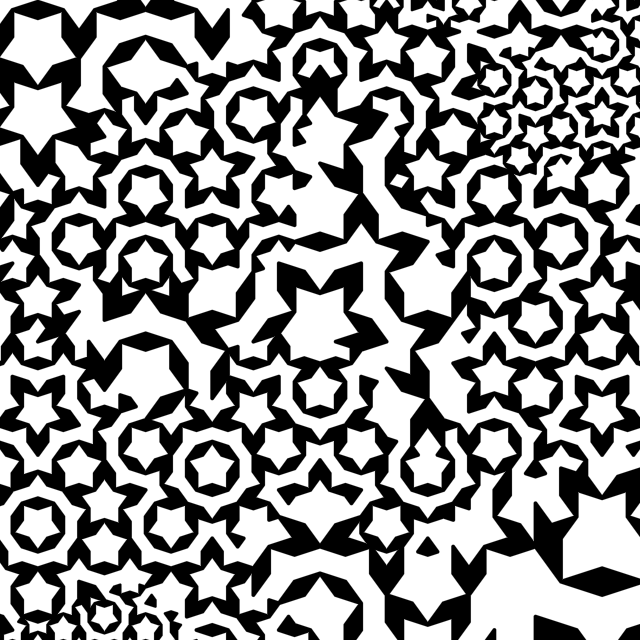
Give the GLSL for this pattern, as a WebGL 2 fragment shader.

```glsl
#version 300 es
precision highp float;

uniform vec2 u_resolution;
out vec4 outColor;

#define WHEEL_RADIUS 0.75
#define BASE_LEVEL 6.75
#define MIN_LEVEL 4.6
#define MAX_LEVEL 8.0
#define SADDLE 5.0
#define TILT 0.8
#define NOISE_AMOUNT 1.6
#define NOISE_SCALE 3.0
#define CENTRE_DIP 1.2
#define THICKEN 0.003
#define THICKEN_RATIO 0.13

const float PI = 3.14159265;
const float PHI = 1.618034;
const vec3 PAPER = vec3(1.0);
const vec3 INK = vec3(0.0);

// Half of a Penrose rhomb: apex a, shared diagonal b-c
struct Tile { vec2 a, b, c; bool thin; int depth; };

vec2 gradient(vec2 cell) {
    float h = fract(sin(dot(cell, vec2(127.1, 311.7))) * 43758.5);
    return vec2(cos(2.0 * PI * h), sin(2.0 * PI * h));
}

float gradientNoise(vec2 p) {
    vec2 i = floor(p), f = fract(p);
    vec2 u = f * f * f * (f * (f * 6.0 - 15.0) + 10.0);
    vec2 e = vec2(1.0, 0.0);
    float low = mix(dot(gradient(i), f), dot(gradient(i + e), f - e), u.x);
    float high = mix(dot(gradient(i + e.yx), f - e.yx), dot(gradient(i + 1.0), f - 1.0), u.x);
    return mix(low, high, u.y);
}

// Wanted subdivision depth at a place on the canvas
float detailLevel(vec2 p) {
    float level = BASE_LEVEL + SADDLE * p.x * p.y + TILT * p.y;
    level += NOISE_AMOUNT * gradientNoise(p * NOISE_SCALE + 7.3);
    level -= CENTRE_DIP * (1.0 - smoothstep(0.03, 0.08, length(p)));
    return clamp(level, MIN_LEVEL, MAX_LEVEL);
}

float cross2(vec2 u, vec2 v) { return u.x * v.y - u.y * v.x; }

float segmentDistance(vec2 p, vec2 a, vec2 b) {
    vec2 d = b - a;
    return length(p - a - d * clamp(dot(p - a, d) / dot(d, d), 0.0, 1.0));
}

// Zero inside the triangle, distance to its outline elsewhere
float tileDistance(vec2 p, Tile t) {
    vec3 side = vec3(cross2(t.b - t.a, p - t.a), cross2(t.c - t.b, p - t.b),
                     cross2(t.a - t.c, p - t.c));
    if (all(greaterThanEqual(side, vec3(0.0))) || all(lessThanEqual(side, vec3(0.0)))) return 0.0;
    return min(segmentDistance(p, t.a, t.b),
               min(segmentDistance(p, t.b, t.c), segmentDistance(p, t.c, t.a)));
}

// Signed distance to the thickened thin rhombs, by a pruned tree walk
float inkDistance(vec2 p, float margin) {
    Tile stack[32];
    int top = 0;

    // Wheel of ten mirrored triangles
    for (int i = 0; i < 10; i++) {
        float angle = float(2 * i) * PI / 10.0;
        float turn = (i % 2 == 0 ? 1.0 : -1.0) * PI / 10.0;
        vec2 b = WHEEL_RADIUS * vec2(cos(angle - turn), sin(angle - turn));
        vec2 c = WHEEL_RADIUS * vec2(cos(angle + turn), sin(angle + turn));
        stack[top++] = Tile(vec2(0.0), b, c, true, 0);
    }

    float nearest = 1.0;
    while (top > 0) {
        Tile t = stack[--top];
        float d = tileDistance(p, t);
        if (d > THICKEN + margin) continue;

        // Stop at the wanted depth, judged at the rhomb centre
        int n = t.depth + 1;
        if (float(t.depth) + 0.5 >= detailLevel(0.5 * (t.b + t.c))) {
            float edge = distance(t.a, t.b);
            if (t.thin) nearest = min(nearest, d - min(THICKEN, THICKEN_RATIO * edge));
        } else if (t.thin) {
            vec2 cut = mix(t.a, t.b, 1.0 / PHI);
            stack[top++] = Tile(t.c, cut, t.b, true, n);
            stack[top++] = Tile(cut, t.c, t.a, false, n);
        } else {
            vec2 q = mix(t.b, t.a, 1.0 / PHI);
            vec2 r = mix(t.b, t.c, 1.0 / PHI);
            stack[top++] = Tile(r, t.c, t.a, false, n);
            stack[top++] = Tile(q, r, t.b, false, n);
            stack[top++] = Tile(r, q, t.a, true, n);
        }
    }
    return nearest;
}

void main() {
    float span = max(u_resolution.x, u_resolution.y);
    vec2 p = (gl_FragCoord.xy - 0.5 * u_resolution) / span;
    float soft = 0.75 / span;
    float paper = smoothstep(-soft, soft, inkDistance(p, soft));
    outColor = vec4(mix(INK, PAPER, paper), 1.0);
}
```
